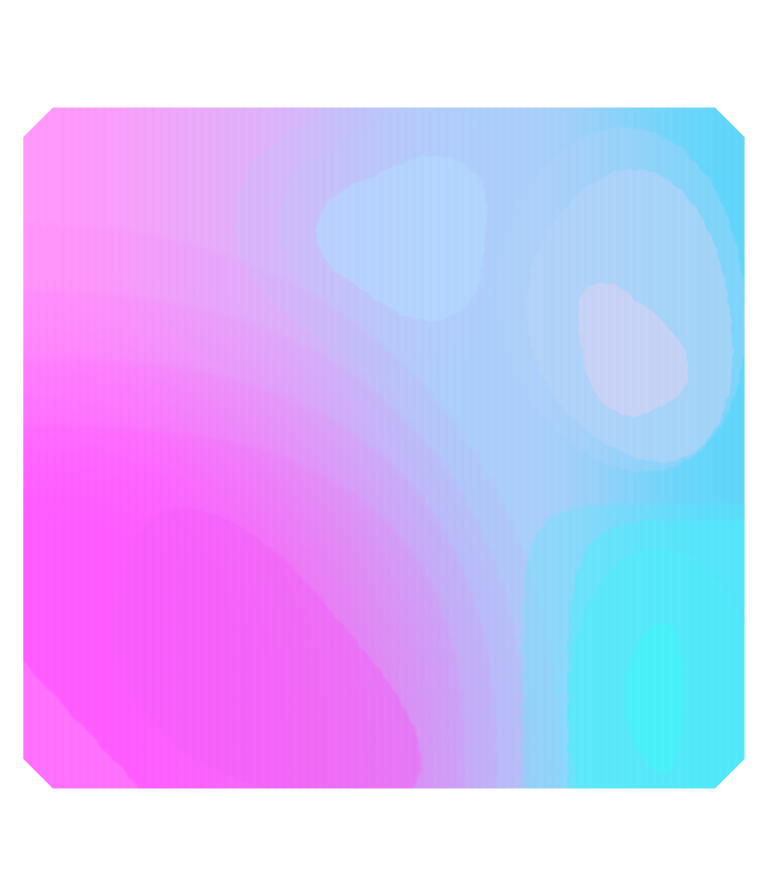
Give the GLSL for this background, as a Shadertoy shader.

```glsl
const vec3 WHITE = vec3(1.0);
const vec3 PINK = vec3(1.0, 0.60, 0.98);
const vec3 LILAC = vec3(0.88, 0.69, 0.98);
const vec3 PERIWINKLE = vec3(0.67, 0.81, 0.98);
const vec3 AZURE = vec3(0.38, 0.84, 0.98);
const vec3 MAGENTA = vec3(1.0, 0.36, 1.0);
const vec3 ORCHID = vec3(0.92, 0.46, 0.95);
const vec3 CYAN = vec3(0.30, 0.93, 0.98);
const vec3 ICE = vec3(0.70, 0.85, 1.0);
const vec3 PEARL = vec3(0.82, 0.82, 0.96);

// Coverage of a shape whose field is negative inside
float fill(float field, float softness) {
    return smoothstep(softness, -softness, field);
}

// Rounded, slightly three-cornered shape
float pebble(vec2 p, vec2 center, vec2 radii, float angle, float lobe, float lobeAngle) {
    float c = cos(angle), s = sin(angle);
    vec2 q = mat2(c, -s, s, c) * (p - center) / radii;
    float bulge = 1.0 + lobe * cos(3.0 * (atan(q.y, q.x + 1e-6) - lobeAngle));
    return length(q) / bulge - 1.0;
}

// Superelliptic distance from a corner, one on the outline
float cornerField(vec2 q, vec2 radii, float power) {
    vec2 a = pow(max(q / radii, vec2(1e-4)), vec2(power));
    return pow(a.x + a.y, 1.0 / power);
}

// Rectangle with cut corners
float chamferedBox(vec2 p, vec2 center, vec2 halfSize, float cut) {
    vec2 q = abs(p - center) - halfSize;
    return max(max(q.x, q.y), (q.x + q.y + cut) * 0.7071);
}

// Horizontal run from pink to azure
vec3 skyColor(float x) {
    vec3 color = mix(PINK, LILAC, smoothstep(0.05, 0.31, x));
    color = mix(color, PERIWINKLE, smoothstep(0.25, 0.53, x));
    return mix(color, AZURE, smoothstep(0.58, 0.82, x));
}

// Nested contours rising toward the lower left
vec3 addHill(vec3 color, vec2 p) {
    vec2 q = p - vec2(0.026, 0.12);
    float height = cornerField(q, vec2(0.566, 0.559), 2.3);
    float weight = 0.68 * smoothstep(1.05, 0.50, height);
    for (int i = 0; i < 4; i++) {
        float k = float(i);
        vec2 radii = vec2(0.600 - 0.036 * k, 0.630 - 0.075 * k);
        weight += 0.08 * fill(cornerField(q, radii, 2.2 + 0.2 * k) - 1.0, 0.007);
    }
    vec3 hill = mix(MAGENTA, ORCHID, smoothstep(0.12, 0.45, p.x));
    color = mix(color, hill, weight);
    float summit = fill(pebble(p, vec2(0.285, 0.255), vec2(0.205, 0.115), -0.75, 0.10, 0.3), 0.015);
    color = mix(color, vec3(0.95, 0.37, 0.97), 0.45 * summit);
    float foot = fill(q.x + 0.92 * q.y - 0.130, 0.003);
    return mix(color, vec3(1.0, 0.49, 0.99), 0.65 * foot);
}

// Pale lobes at the top centre
vec3 addIceLobes(vec3 color, vec2 p) {
    for (int i = 0; i < 2; i++) {
        float k = float(i);
        vec2 center = vec2(0.423 + 0.022 * k, 0.746);
        vec2 radii = vec2(0.145 - 0.026 * k, 0.165 - 0.030 * k);
        float lobe = fill(pebble(p, center, radii, 0.0, 0.12, 0.98), 0.012);
        color = mix(color, vec3(0.72, 0.79, 0.99), 0.17 * lobe);
    }
    float heart = fill(pebble(p, vec2(0.458, 0.736), vec2(0.094, 0.088), 0.0, 0.12, 0.96), 0.014);
    return mix(color, ICE, 0.65 * heart);
}

// Nested ovals at the right
vec3 addPearlOvals(vec3 color, vec2 p) {
    float halo = fill(pebble(p, vec2(0.697, 0.665), vec2(0.138, 0.192), 0.12, 0.03, 1.0), 0.010);
    float oval = fill(pebble(p, vec2(0.707, 0.646), vec2(0.113, 0.163), 0.17, 0.05, 3.1), 0.010);
    float heart = fill(pebble(p, vec2(0.702, 0.607), vec2(0.078, 0.053), -1.03, 0.10, 1.0), 0.016);
    color = mix(color, vec3(0.69, 0.82, 0.97), 0.38 * halo);
    color = mix(color, vec3(0.71, 0.83, 0.97), 0.65 * oval);
    return mix(color, PEARL, 0.72 * heart);
}

// Stepped cyan pool at the lower right
vec3 addCyanPool(vec3 color, vec2 p) {
    vec2 q = vec2(0.831 - p.x, p.y - 0.12);
    float shore = fill(cornerField(q, vec2(0.248, 0.318), 8.0) - 1.0, 0.008);
    float shelf = fill(cornerField(q, vec2(0.197, 0.300), 6.0) - 1.0, 0.008);
    float basin = fill(pebble(p, vec2(0.745, 0.190), vec2(0.110, 0.200), 0.08, 0.0, 0.0), 0.010);
    float core = fill(pebble(p, vec2(0.733, 0.222), vec2(0.034, 0.083), 0.0, 0.06, 3.1), 0.025);
    color = mix(color, CYAN, 0.28 * shore);
    color = mix(color, CYAN, 0.48 * shelf);
    color = mix(color, CYAN, 0.45 * basin);
    return mix(color, vec3(0.28, 0.95, 0.97), 0.80 * core);
}

void mainImage(out vec4 fragColor, in vec2 fragCoord) {
    vec2 p = fragCoord / iResolution.y;

    // Slightly ragged contours
    vec2 wobble = vec2(sin(p.y * 390.0) + sin(p.y * 163.0),
                       sin(p.x * 410.0) + sin(p.x * 171.0));
    vec2 w = p + 0.0007 * wobble;

    // Layers and a faint vertical grain
    vec3 color = addHill(skyColor(p.x), w);
    color = addIceLobes(color, w);
    color = addPearlOvals(color, w);
    color = addCyanPool(color, w);
    color += 0.004 * sin(p.x * 690.0);

    // Panel on white
    float panel = chamferedBox(p, vec2(0.4285, 0.5), vec2(0.4025, 0.380), 0.033);
    fragColor = vec4(mix(WHITE, color, fill(panel, 0.75 / iResolution.y)), 1.0);
}
```
